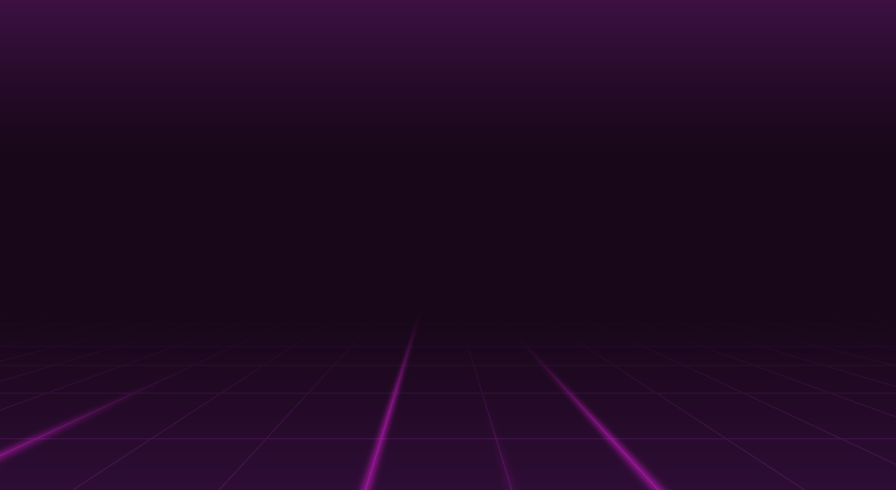
A Shadertoy shader for this background:

```glsl
// A dark violet void with a glowing ceiling and a faint perspective floor grid.
// The floor is a ground plane projected by dividing by the depth below the
// horizon; a few soft light beams run along chosen grid columns.

// Colours
const vec3 VOID_COLOR  = vec3(0.095, 0.028, 0.098);
const vec3 SKY_COLOR   = vec3(0.235, 0.065, 0.260);
const vec3 FLOOR_COLOR = vec3(0.180, 0.050, 0.207);
const vec3 GRID_GLOW   = vec3(0.090, 0.030, 0.105);
const vec3 BEAM_GLOW   = vec3(0.320, 0.025, 0.290);

// Layout, in units of canvas height
const float HORIZON     = 0.488;
const float CENTER_X    = 0.4896;  // share of the canvas width
const float SKY_DEPTH   = 0.32;
const float FLOOR_TOP   = 0.345;
const float COLUMN_STEP = 0.612;
const float ROW_STEP    = 0.836;
const float ROW_PHASE   = 0.12;
const float LINE_WIDTH  = 0.0024;
const float BEAM_WIDTH  = 0.0175;  // per unit of depth below the horizon

// Beams: grid column, depth where it starts, strength
const int BEAM_COUNT = 4;
const vec3 BEAMS[BEAM_COUNT] = vec3[](
    vec3(-3.5, 0.24, 1.0),
    vec3(-0.5, 0.10, 1.0),
    vec3( 0.5, 0.26, 0.2),
    vec3( 1.5, 0.17, 1.0));

// Antialiased coverage of a thin line; thinner than a pixel means dimmer
float lineCoverage(float dist, float pixel) {
    float halfWidth = 0.5 * LINE_WIDTH;
    float low  = max(dist - 0.5 * pixel, -halfWidth);
    float high = min(dist + 0.5 * pixel, halfWidth);
    return clamp((high - low) / pixel, 0.0, 1.0);
}

// Ceiling glow and floor haze over the void
vec3 backdrop(float y) {
    float sky = pow(clamp((y - 1.0 + SKY_DEPTH) / SKY_DEPTH, 0.0, 1.0), 1.25);
    float haze = clamp(1.0 - y / FLOOR_TOP, 0.0, 1.0);
    return mix(mix(VOID_COLOR, SKY_COLOR, sky), FLOOR_COLOR, haze);
}

// Rows and columns of the floor
float floorGrid(float x, float depth, float pixel) {
    float slope = x / depth;
    float column = abs(fract(slope / COLUMN_STEP) - 0.5);
    float columnDist = column * COLUMN_STEP * depth / sqrt(1.0 + slope * slope);
    float row = 1.0 / (depth * ROW_STEP) - ROW_PHASE;
    float rowDist = abs(fract(row + 0.5) - 0.5) * ROW_STEP * depth * depth;
    float coverage = max(lineCoverage(columnDist, pixel), lineCoverage(rowDist, pixel));
    return coverage * smoothstep(0.09, 0.42, depth);
}

// Soft light running along some of the columns
float floorBeams(float x, float depth) {
    float light = 0.0;
    for (int i = 0; i < BEAM_COUNT; i++) {
        float slope = BEAMS[i].x * COLUMN_STEP;
        float dist = abs(x - slope * depth) / sqrt(1.0 + slope * slope);
        float across = dist / (BEAM_WIDTH * depth);
        float ramp = smoothstep(BEAMS[i].y, BEAMS[i].y + 0.24, depth);
        light += BEAMS[i].z * ramp * exp(-0.5 * across * across);
    }
    return light;
}

void mainImage(out vec4 fragColor, in vec2 fragCoord) {
    float pixel = 1.0 / iResolution.y;
    vec2 p = fragCoord * pixel;
    float x = p.x - CENTER_X * iResolution.x * pixel;
    float depth = HORIZON - p.y;

    vec3 color = backdrop(p.y);
    if (depth > 0.05) {
        color += GRID_GLOW * floorGrid(x, depth, pixel);
        color += BEAM_GLOW * floorBeams(x, depth);
    }
    fragColor = vec4(color, 1.0);
}
```
